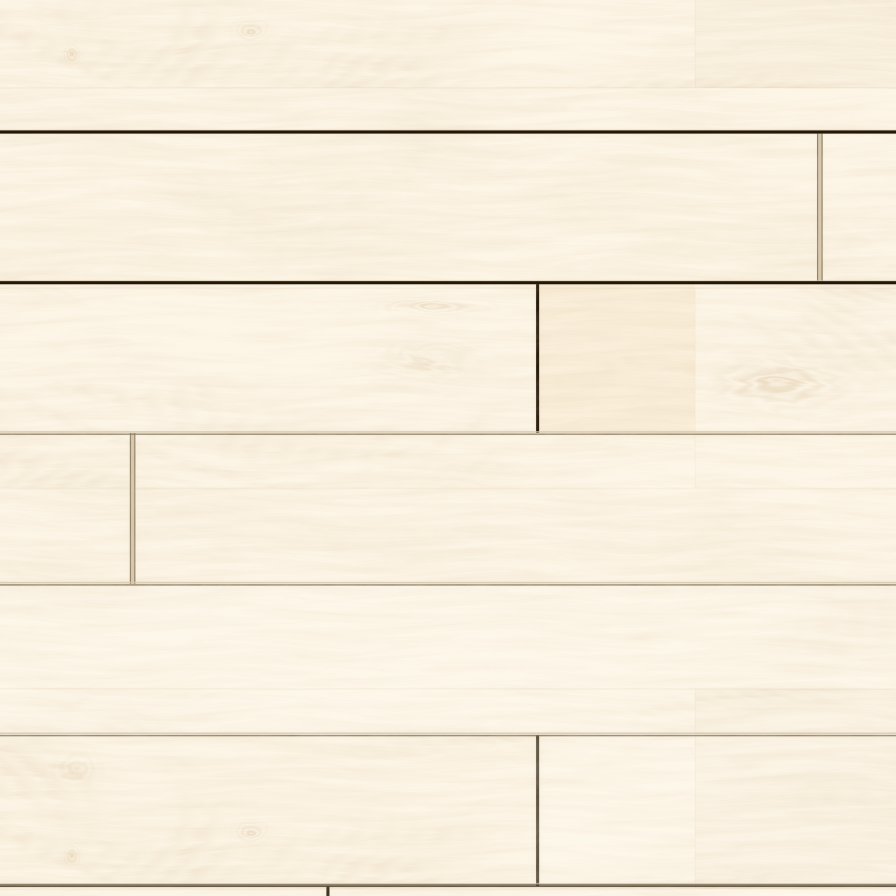
Give the GLSL for this texture, as a WebGL 1 fragment shader.

```glsl
precision highp float;
// Pale whitewashed floorboards: long horizontal planks with dark or shallow seams.
// A faint veneer print of wider strips, grain from layered sines, arched figure
// and ringed knots lies under the grooves and repeats on its own period.

uniform vec2 u_resolution;

#define PLANK_H 0.1682        // height of one plank
#define FIRST_SEAM 0.1473     // topmost seam, measured from the top
#define STRIP_H 0.2236        // height of one printed veneer strip
#define FIRST_STRIP 0.0980    // topmost strip edge
#define STRIP_JOINT 0.776     // printed joint in alternate strips
#define GAP_HALF 0.0017       // half width of a dark gap
#define GRAIN 0.075           // strength of the fine grain
#define FIGURE 0.075          // strength of the arched figure
#define KNOT 0.42             // strength of the knots

const vec3 CREAM = vec3(0.994, 0.969, 0.918);
const vec3 WOOD  = vec3(0.850, 0.750, 0.600);
const vec3 TAN   = vec3(0.840, 0.780, 0.680);
const vec3 BROWN = vec3(0.520, 0.460, 0.350);
const vec3 DARK  = vec3(0.140, 0.090, 0.020);

float hash(vec2 p) {
  return fract(sin(dot(p, vec2(12.99, 78.23))) * 4375.85);
}

// Layered, mutually warped sines, about -1 to 1
float waves(vec2 p) {
  float sum = 0.0, amp = 0.52;
  for (int i = 0; i < 5; i++) {
    p += 0.7 * sin(p.yx * vec2(0.83, 1.27) + float(i) * 2.1);
    sum += amp * sin(p.x + 1.3) * sin(p.y);
    p = mat2(1.55, 0.3, -0.35, 1.7) * p + 3.7;
    amp *= 0.74;
  }
  return sum;
}

// Soft-edged line around d = 0
float line(float d, float halfWidth) {
  float aa = 0.7 / min(u_resolution.x, u_resolution.y);
  return 1.0 - smoothstep(halfWidth - aa, halfWidth + aa, abs(d));
}

// Stained ellipse with a darker core and rings
float knot(vec2 p, vec2 centre, vec2 size, float warp) {
  float d = length((p - centre) / size) + 0.35 * warp;
  return exp(-d * d) * (0.45 + 0.35 * sin(d * 13.0 + 3.0 * warp)) + 0.25 * exp(-d * d * 9.0);
}

float knots(vec2 p, float warp) {
  float sum = 0.0;
  for (int i = 0; i < 3; i++) {
    float n = float(i);
    // large ringed knots
    vec2 big = vec2(0.085 + 0.39 * n, i == 0 ? 0.858 : 0.380 + 0.0225 * n);
    sum += (0.55 + 0.20 * n) * knot(p, big, vec2(0.024 + 0.020 * n, 0.016 + 0.004 * n), warp);
    // small flecks, the last drawn out into a streak
    vec2 fleck = vec2(0.08 + 0.2 * n, i == 2 ? 0.341 : 0.955 - 0.025 * n);
    vec2 size = i == 2 ? vec2(0.048, 0.007) : vec2(0.008 + 0.006 * n, 0.010);
    sum += 0.8 * knot(p, fleck, size, warp);
  }
  return sum;
}

// Amount of wood tone in the veneer print
float veneer(vec2 p) {
  p.y = FIRST_STRIP + mod(p.y - FIRST_STRIP, 4.0 * STRIP_H);
  float s = (p.y - FIRST_STRIP) / STRIP_H;
  float strip = floor(s), odd = mod(strip, 2.0);
  float side = odd * step(STRIP_JOINT, p.x);
  float seed = hash(vec2(strip, side + 4.0));

  float warp = waves(p * vec2(16.0, 55.0) + seed * 9.0);
  float fine = waves(p * vec2(17.0, 250.0) + seed * 20.0);
  float patches = waves(p * vec2(5.0, 17.0) + 2.0);

  // nested arches pointing along the strip
  float v = (fract(s) - 0.62) * STRIP_H;
  float arch = p.x + 9.0 * v * v + 0.012 * patches + 0.005 * warp;
  float arches = 0.5 + 0.5 * sin(arch * 190.0 + 1.5 * fine);
  float mask = smoothstep(0.0, 0.7, patches) * (0.2 + 0.8 * odd);

  float tone = 0.065 + GRAIN * fine + 0.05 * patches + 0.02 * warp;
  tone += FIGURE * arches * mask + KNOT * knots(p, warp);
  tone += 0.07 * side * step(2.0, strip);
  // faint printed edges
  float edge = (s - floor(s + 0.5)) * STRIP_H;
  tone += 0.13 * line(edge, 0.0010);
  return tone + 0.08 * odd * line(p.x - STRIP_JOINT, 0.0008);
}

// Joint of a plank row: x position and darkness
vec2 plankJoint(float row) {
  if (mod(row, 3.0) == 1.0) return vec2(0.600, row < 2.0 ? 1.0 : 0.75);
  if (mod(row, 4.0) == 3.0) return vec2(-1.0, 0.0);
  return row > 4.0 ? vec2(0.366, 0.9) : vec2(0.915 - 0.3835 * row, 0.0);
}

void main() {
  vec2 p = gl_FragCoord.xy / u_resolution;
  p.y = 1.0 - p.y;
  float r = (p.y - FIRST_SEAM) / PLANK_H;
  float row = floor(r), seam = floor(r + 0.5);
  vec2 joint = plankJoint(row);
  float dx = p.x - joint.x, dy = (r - seam) * PLANK_H;

  // Wood, with a slight warm shift per plank
  float warmth = 0.6 * hash(vec2(row + 3.0, step(0.0, dx)));
  if (row == 1.0 && dx > 0.0 && p.x < STRIP_JOINT) warmth = 2.0;
  vec3 col = mix(CREAM, WOOD, clamp(veneer(p), 0.0, 0.8));
  col *= mix(vec3(1.0), vec3(0.994, 0.984, 0.968), warmth);
  col = mix(col, TAN, 0.18 * exp(-min(abs(dx), abs(dy)) * 350.0));

  // End joints: shallow twin-railed groove or dark gap, slightly worn
  float wear = 0.92 + 0.08 * waves(p * 90.0);
  float shallow = 1.0 - step(0.5, joint.y);
  col = mix(col, TAN, shallow * line(dx, 0.0024));
  col = mix(col, BROWN, shallow * wear * line(abs(dx) - 0.0025, 0.0006));
  col = mix(col, DARK, joint.y * wear * line(dx, GAP_HALF));

  // Long seams: the two upper ones dark, the lower ones shallow
  float gap = seam < 1.5 ? 1.0 : (seam > 4.5 ? 0.45 : 0.0);
  col = mix(col, TAN, 0.8 * line(dy + 0.0017, 0.0009));
  col = mix(col, BROWN, 0.85 * wear * line(dy - 0.0009, 0.0008));
  col = mix(col, DARK, gap * line(dy, GAP_HALF));
  gl_FragColor = vec4(col, 1.0);
}
```
